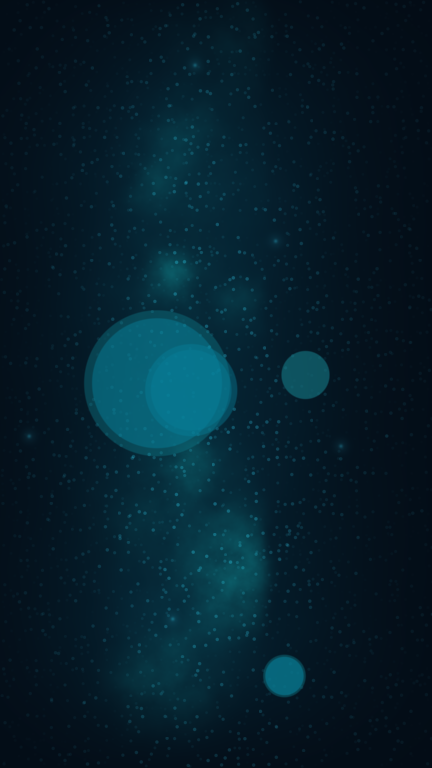
Reproduce this background procedurally as a Shadertoy shader.

```glsl
// Teal nebula band with faint stars behind translucent rimmed discs on a dark navy sky.

#define NIGHT    vec3(0.013, 0.047, 0.085)
#define HAZE     vec3(0.020, 0.135, 0.195)
#define CLOUD    vec3(0.050, 0.430, 0.470)
#define STAR     vec3(0.130, 0.500, 0.560)
#define RIM_TEAL vec3(0.050, 0.470, 0.530)
#define CORE_TEAL vec3(0.025, 0.500, 0.605)
#define DULL_TEAL vec3(0.085, 0.490, 0.540)
#define CLOUD_GAIN 1.15
#define STAR_GAIN  0.75
#define WARP       0.028

// Patches of cloud: centre x, centre y, radius, strength (canvas heights)
const vec4 PATCHES[10] = vec4[10](
    vec4(0.306, 0.945, 0.060, 0.10), vec4(0.240, 0.818, 0.042, 0.20),
    vec4(0.195, 0.762, 0.032, 0.28), vec4(0.225, 0.638, 0.025, 0.55),
    vec4(0.312, 0.603, 0.033, 0.22), vec4(0.247, 0.395, 0.034, 0.40),
    vec4(0.304, 0.282, 0.048, 0.50), vec4(0.300, 0.222, 0.046, 0.37),
    vec4(0.215, 0.130, 0.058, 0.20), vec4(0.195, 0.323, 0.065, 0.12));

const vec2 BRIGHT_STARS[5] = vec2[5](
    vec2(0.359, 0.686), vec2(0.254, 0.915), vec2(0.038, 0.432),
    vec2(0.444, 0.419), vec2(0.225, 0.194));

vec2 hash2(vec2 p) {
    vec3 h = fract(p.xyx * vec3(0.1031, 0.1030, 0.0973));
    h += dot(h, h.yzx + 33.33);
    return fract((h.xx + h.yz) * h.zy);
}

float corner(vec2 cell, vec2 offset) {
    return dot(hash2(cell) * 2.0 - 1.0, offset);
}

float gradientNoise(vec2 p) {
    vec2 i = floor(p), f = fract(p), e = vec2(1.0, 0.0);
    vec2 u = f * f * f * (f * (f * 6.0 - 15.0) + 10.0);
    return mix(mix(corner(i, f), corner(i + e, f - e), u.x),
               mix(corner(i + e.yx, f - e.yx), corner(i + 1.0, f - 1.0), u.x), u.y);
}

float fbm(vec2 p) {
    float sum = 0.0, amp = 0.6;
    for (int i = 0; i < 5; i++) {
        sum += amp * gradientNoise(p);
        p = mat2(1.6, 1.2, -1.2, 1.6) * p + 7.3;
        amp *= 0.5;
    }
    return sum;
}

// Soft bell of the given radius
float bell(vec2 d, float radius) {
    return exp(-dot(d, d) / (radius * radius));
}

// Horizontal centre of the band
float bandAxis(float y) {
    return 0.24 + 0.025 * sin(y * 12.0 - 1.8);
}

float nebula(vec2 p) {
    vec2 q = p + WARP * vec2(fbm(p * 14.0 + 3.0), fbm(p * 14.0 + 41.0));
    float density = 0.10 * bell(vec2(q.x - bandAxis(q.y), 0.0), 0.075)
                  * smoothstep(0.0, 0.12, p.y) * smoothstep(1.05, 0.7, p.y);
    for (int i = 0; i < 10; i++)
        density += PATCHES[i].w * bell(q - PATCHES[i].xy, PATCHES[i].z);
    density *= 1.0 - smoothstep(0.335, 0.362, q.x);
    return CLOUD_GAIN * density * clamp(0.85 + 1.1 * fbm(p * 20.0 + 11.0), 0.2, 1.4);
}

float stars(vec2 p, float px) {
    float light = 0.0;
    for (int i = 0; i < 3; i++) {
        float cells = 38.0 + 30.0 * float(i);
        vec2 g = p * cells, id = floor(g) + 57.0 * float(i);
        vec2 place = 0.2 + 0.6 * hash2(id), kind = hash2(id + 19.7);
        float radius = mix(0.0009, 0.0019, kind.y);
        float d = length(fract(g) - place) / cells;
        light += step(0.55, kind.x) * kind.y * kind.y
               * (1.0 - smoothstep(radius - px * 0.5, radius + px, d));
    }
    light *= 0.12 + 0.5 * bell(vec2(p.x - 0.27, (p.y - 0.45) * 0.3), 0.16);
    for (int i = 0; i < 5; i++) {
        vec2 d = p - BRIGHT_STARS[i];
        light += 0.45 * bell(d, 0.0025) + 0.16 * bell(d, 0.009);
    }
    return STAR_GAIN * light;
}

// Lay a translucent disc over the colour
vec3 disc(vec3 col, vec2 p, vec2 centre, float radius, vec3 tint, float alpha, float px) {
    float d = length(p - centre) - radius;
    return mix(col, tint, alpha * (1.0 - smoothstep(-px, px, d)));
}

void mainImage(out vec4 fragColor, in vec2 fragCoord) {
    float px = 1.0 / iResolution.y;
    vec2 p = vec2(fragCoord.x / iResolution.x * 0.5625, fragCoord.y * px);

    // Sky, cloud and stars
    float haze = bell(vec2(p.x - 0.25, 0.0), 0.185)
               * smoothstep(-0.06, 0.2, p.y) * smoothstep(1.08, 0.75, p.y);
    haze *= 1.0 + 0.35 * fbm(p * 7.0);
    vec3 col = mix(NIGHT, HAZE, haze);
    col = mix(col, CLOUD, clamp(nebula(p), 0.0, 0.8));
    col += STAR * stars(p, px);

    // Large disc with the smaller one lying over it
    vec2 large = vec2(0.2045, 0.501), small = vec2(0.249, 0.492);
    col = disc(col, p, large, 0.0950, RIM_TEAL, 0.42, px);
    col = disc(col, p, large, 0.0846, CORE_TEAL, 0.46, px);
    col = disc(col, p, small, 0.0600, CORE_TEAL, 0.42, px);
    col = disc(col, p, small, 0.0525, CORE_TEAL, 0.38, px);

    // Lone discs on the right
    col = disc(col, p, vec2(0.3978, 0.5117), 0.0313, DULL_TEAL, 0.58, px);
    vec2 low = vec2(0.3704, 0.1198);
    col = disc(col, p, low, 0.0277, RIM_TEAL, 0.45, px);
    col = disc(col, p, low, 0.0250, CORE_TEAL, 0.58, px);

    fragColor = vec4(col, 1.0);
}
```
